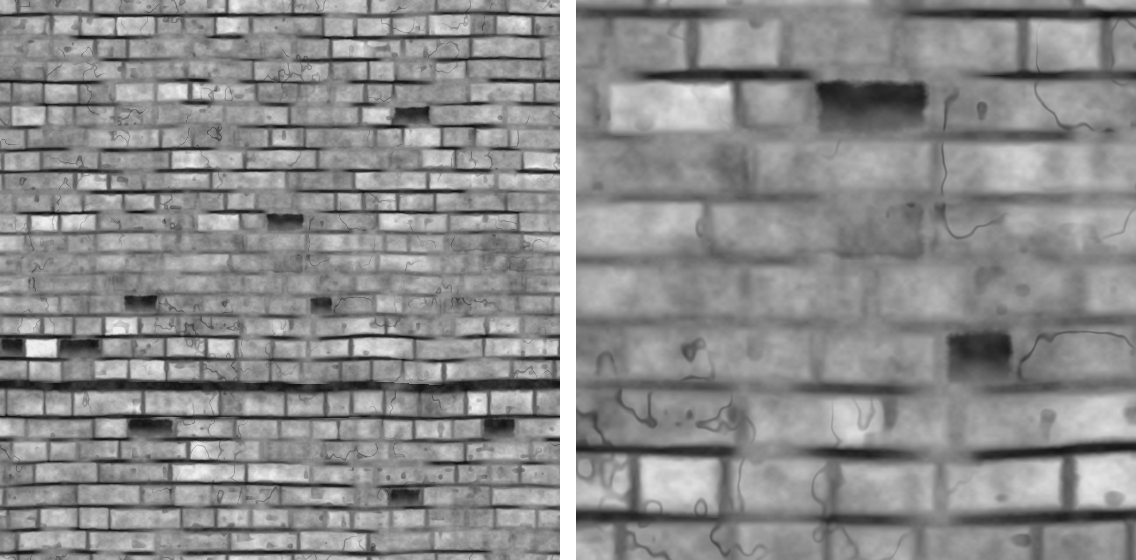
Left: the whole. Right: its middle third, enlarged.
Reproduce this texture procedurally as a WebGL 1 fragment shader.

```glsl
precision highp float;
uniform vec2 u_resolution;

const float ROWS = 25.0;
const float CELLS = 16.0; // half-brick cells across one course

float hash(vec2 p) {
  vec3 q = fract(p.xyx * vec3(0.1031, 0.1030, 0.0973));
  q += dot(q, q.yzx + 33.33);
  return fract((q.x + q.y) * q.z);
}

// Value noise that wraps after the given number of cells
float noise(vec2 uv, vec2 period) {
  vec2 p = uv * period;
  vec2 i = floor(p);
  vec2 f = fract(p);
  f = f * f * (3.0 - 2.0 * f);
  vec2 a = mod(i, period);
  vec2 b = mod(i + 1.0, period);
  vec2 seed = period * 1.7;
  return mix(mix(hash(a + seed), hash(vec2(b.x, a.y) + seed), f.x),
             mix(hash(vec2(a.x, b.y) + seed), hash(b + seed), f.x), f.y);
}

float fbm(vec2 uv, vec2 period) {
  float sum = 0.0;
  float gain = 0.5;
  for (int k = 0; k < 4; k++) {
    sum += gain * noise(uv, period);
    period *= 2.0;
    gain *= 0.55;
  }
  return sum / 1.01;
}

// Position of a vertical joint, nudged off the regular grid
float joint(float i, float row) {
  return i + 0.36 * (hash(vec2(mod(i, CELLS) + 3.0, row + 71.0)) - 0.5);
}

void main() {
  vec2 uv = gl_FragCoord.xy / u_resolution;
  float down = 1.0 - uv.y;

  // Courses: squeezed above the ledge, stretched just below it
  float squeeze = 0.6 * smoothstep(0.25, 0.63, down) * (1.0 - smoothstep(0.67, 0.75, down));
  float course = down * ROWS - 0.65 + squeeze + 0.16 * (noise(uv, vec2(9.0, 7.0)) - 0.5);
  float row = mod(floor(course), ROWS);
  float v = fract(course);
  float ledge = 1.0 - step(0.5, abs(row - 17.0));

  // Stretchers span two cells, headers one
  float u = uv.x * CELLS + 2.0 * hash(vec2(row, 19.0));
  float i = floor(u);
  if (u < joint(i, row)) i -= 1.0;
  else if (u > joint(i + 1.0, row)) i += 1.0;
  float pairStart = 2.0 * floor(i / 2.0);
  float headerChance = hash(vec2(row, 47.0)) > 0.84 ? 0.85 : 0.25;
  bool header = hash(vec2(mod(pairStart, CELLS) + 11.0, row + 5.0)) < headerChance;
  float first = header ? i : pairStart;
  float left = joint(first, row);
  float right = joint(first + (header ? 1.0 : 2.0), row);
  vec2 id = vec2(mod(first, CELLS), row);
  float pick = hash(id + 131.0);

  // Surface detail
  float blotch = fbm(uv, vec2(14.0, 22.0));
  float grit = fbm(uv, vec2(60.0, 70.0));
  float grain = noise(uv, vec2(230.0));
  float streak = noise(uv + vec2(0.0, 0.04 * pick), vec2(90.0, 18.0));
  float patches = noise(uv, vec2(20.0, 26.0));

  // Rounded, chipped brick; distances are in course heights
  float top = mix(0.07 + 0.07 * hash(id + 23.0), 0.28, ledge);
  float bottom = 0.95 - 0.07 * hash(id + 57.0);
  vec2 center = vec2(0.5 * (left + right), 0.5 * (top + bottom));
  vec2 halfSize = vec2((right - left) * 0.5 * ROWS / CELLS - 0.06, 0.5 * (bottom - top));
  vec2 offset = (vec2(u, v) - center) * vec2(ROWS / CELLS, 1.0);
  vec2 edge = abs(offset) - halfSize + 0.09;
  float d = length(max(edge, 0.0)) + min(max(edge.x, edge.y), 0.0) - 0.09;
  d += 0.16 * (grit - 0.5) + 0.12 * (blotch - 0.5);
  float brickMask = 1.0 - smoothstep(-0.08, 0.06, d);

  // Mortar with uneven shadow in the joints
  float smear = smoothstep(0.38, 0.44, down) * (1.0 - smoothstep(0.54, 0.59, down));
  float bed = 1.0 - smoothstep(0.02, 0.13, min(v, 1.0 - v));
  bed = max(bed, ledge * (1.0 - smoothstep(0.18, 0.32, v)));
  float shadow = (0.45 + 0.55 * bed) * smoothstep(0.2, 0.65, patches + 0.35 * ledge);
  float mortar = 0.52 - 0.38 * shadow * (1.0 - 0.65 * smear) + 0.28 * (grit - 0.5);

  // Brick face: own tone, stains, streaks, lit upper edge
  float tone = 0.56 + 0.16 * hash(id + 83.0);
  if (header && pick > 0.85 && pick < 0.91) tone = 0.80;
  float face = tone + 0.32 * (blotch - 0.5) + 0.26 * (grit - 0.5);
  face += 0.11 * (streak - 0.5) + 0.05 * (grain - 0.5);
  face += 0.14 * smoothstep(0.64, 0.9, patches) - 0.07 * smear;
  face -= 0.09 * smoothstep(-0.16, 0.0, d);
  face += 0.06 * (1.0 - smoothstep(0.0, 0.14, v - top));
  float crack = 1.0 - smoothstep(0.0, 0.025, abs(fbm(uv + 0.37, vec2(18.0, 15.0)) - 0.5));
  face -= 0.18 * crack * smoothstep(0.5, 0.75, noise(uv, vec2(13.0, 17.0)));
  face -= 0.2 * smoothstep(0.72, 0.9, noise(uv, vec2(75.0, 81.0))) * smoothstep(0.4, 0.7, blotch);

  // Missing headers leave dark hollows
  if (header && pick > 0.95) {
    face = mix(0.14, 0.42, smoothstep(0.35, 0.95, v)) + 0.2 * (grit - 0.5);
  }

  float gray = mix(mortar, face, brickMask);
  gray = mix(gray, 0.56 + 0.3 * (grit - 0.5), smear * 0.6 * smoothstep(0.45, 0.7, blotch));
  gl_FragColor = vec4(vec3(clamp(gray, 0.08, 0.93)), 1.0);
}
```
